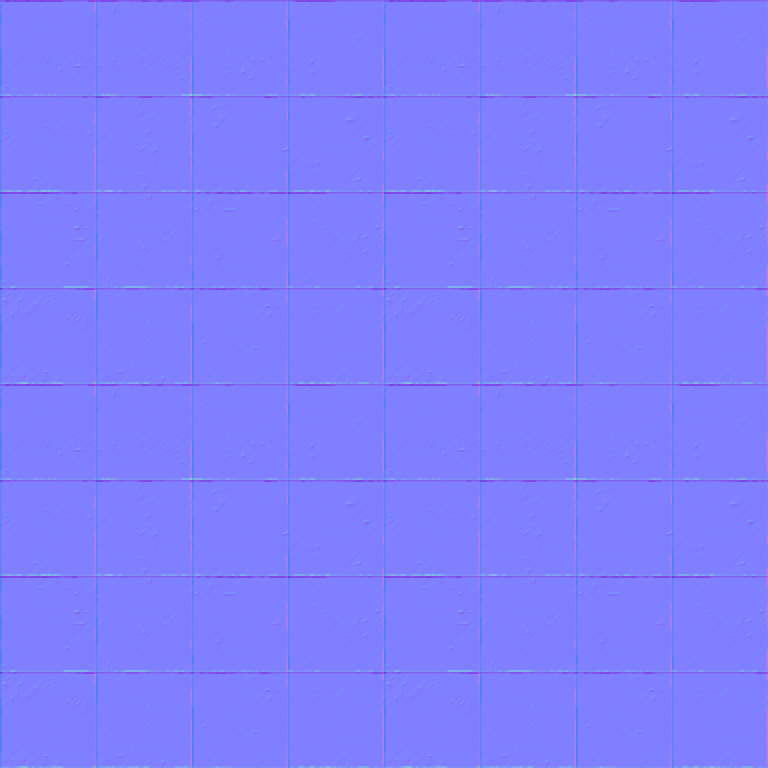
Reproduce this texture map procedurally as a Shadertoy shader.

```glsl
// Tangent-space normal map of an 8 x 8 grid of square tiles with thin worn grooves.
// Each groove has two opposing flanks, broken up by noise along its length; the tile
// faces carry faint scratches and pits. All wear repeats every 4 x 4 tiles.

const float TILES = 8.0;
const float TILES_PER_BLOCK = 4.0;
const float FLANK_WIDTH = 0.0021;   // width of one groove flank, in canvas units

vec2 randomGradient(vec2 cell) {
    float angle = 6.2832 * fract(sin(dot(cell, vec2(127.1, 311.7))) * 43758.5);
    return vec2(cos(angle), sin(angle));
}

// Gradient noise that wraps after `period` cells, roughly -0.7 to 0.7.
float gradientNoise(vec2 p, vec2 period) {
    vec2 cell = floor(p), f = p - cell;
    vec2 u = f * f * f * (f * (f * 6.0 - 15.0) + 10.0);
    vec2 lo = mod(cell, period), hi = mod(cell + 1.0, period);
    float a = dot(randomGradient(lo), f);
    float b = dot(randomGradient(vec2(hi.x, lo.y)), f - vec2(1, 0));
    float c = dot(randomGradient(vec2(lo.x, hi.y)), f - vec2(0, 1));
    float d = dot(randomGradient(hi), f - 1.0);
    return mix(mix(a, b, u.x), mix(c, d, u.x), u.y);
}

// Height of the tile face: diagonal scratches and small pits, both in patches.
float faceHeight(vec2 block) {
    float patches = smoothstep(-0.1, 0.4, gradientNoise(block * 11.0 + 0.3, vec2(11.0)));
    vec2 diagonal = vec2(12.0 * (block.x + block.y), 48.0 * (block.x - block.y));
    float scratches = gradientNoise(diagonal, vec2(12.0, 48.0));
    float grain = gradientNoise(block * 90.0, vec2(90.0));
    float pits = smoothstep(0.28, 0.6, gradientNoise(block * 64.0 + 0.5, vec2(64.0)));
    return 0.00012 * scratches * (0.3 + patches) + 0.00005 * grain
         - 0.0005 * pits * patches * patches;
}

vec2 heightGradient(vec2 block, float stepSize) {
    vec2 e = vec2(stepSize, 0.0);
    return vec2(faceHeight(block + e.xy) - faceHeight(block - e.xy),
                faceHeight(block + e.yx) - faceHeight(block - e.yx)) / (2.0 * stepSize);
}

// Share of a pixel at distance d that lies inside the band lo..hi.
float bandCoverage(float d, float lo, float hi, float pixel) {
    return clamp((min(d + 0.5 * pixel, hi) - max(d - 0.5 * pixel, lo)) / pixel, 0.0, 1.0);
}

// Wear along one groove, 0 to 1: long stretches cut up by short chips.
float edgeWear(float along, float line, float seed) {
    float row = line + seed;
    float stretches = gradientNoise(vec2(along * 13.0, row), vec2(13.0, TILES_PER_BLOCK));
    float chips = gradientNoise(vec2(along * 72.0, row), vec2(72.0, TILES_PER_BLOCK));
    return smoothstep(-0.12, 0.4, stretches + 0.6 * chips);
}

// Signed tilt of a groove: x of each range is the clean tilt, y the worn tilt.
float grooveTilt(float d, float along, float line, float seed,
                 vec2 negativeSide, vec2 positiveSide, float pixel) {
    float wearNeg = edgeWear(along, line, seed);
    float wearPos = edgeWear(along, line, seed + 0.45);
    float widthNeg = FLANK_WIDTH * (0.9 + 0.35 * wearNeg);
    float widthPos = FLANK_WIDTH * (0.9 + 0.35 * wearPos);
    return bandCoverage(d, -widthNeg, 0.0, pixel) * mix(negativeSide.x, negativeSide.y, wearNeg)
         + bandCoverage(d, 0.0, widthPos, pixel) * mix(positiveSide.x, positiveSide.y, wearPos);
}

void mainImage(out vec4 fragColor, in vec2 fragCoord) {
    vec2 uv = fragCoord / iResolution.xy;
    vec2 pixel = 1.0 / iResolution.xy;
    vec2 block = uv * TILES / TILES_PER_BLOCK;

    // Signed distance to, and index of, the nearest groove on each axis
    vec2 line = floor(uv * TILES + 0.5);
    vec2 d = uv - line / TILES;

    // Grooves: red tilts across vertical lines, green across horizontal ones
    vec2 groove = vec2(
        grooveTilt(d.x, block.y, line.x, 0.27, vec2(0.05, 0.16), vec2(-0.10, -0.17), pixel.x),
        grooveTilt(d.y, block.x, line.y, 0.39, vec2(-0.11, -0.22), vec2(0.05, 0.20), pixel.y));

    // Face relief, with the green axis pointing down
    vec2 relief = heightGradient(block, 0.002) * vec2(-1.0, 1.0);

    // Encode the tilt; steeper flanks lose some blue
    vec2 tilt = groove + relief;
    float blue = 1.0 - 0.45 * (abs(groove.x) + abs(groove.y)) - 0.5 * dot(relief, relief);
    fragColor = vec4(0.5 + tilt, blue, 1.0);
}
```
